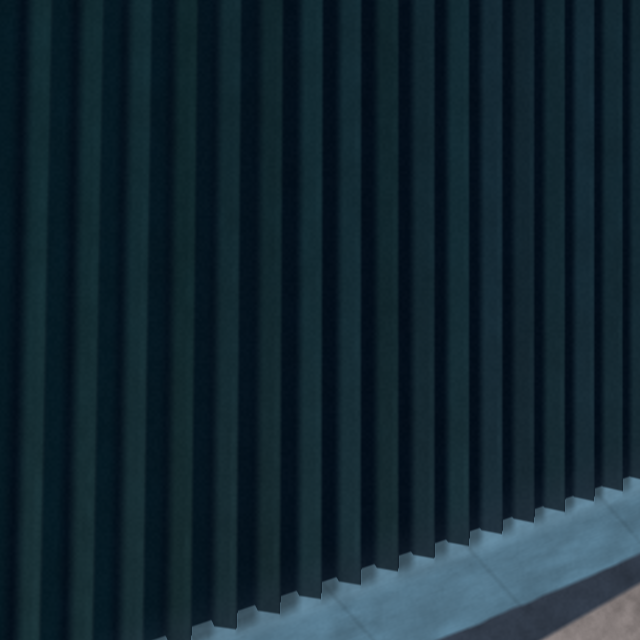
Write a WebGL 1 fragment shader that draws this texture.

```glsl
precision highp float;
// Dark teal corrugated metal wall receding to the right above a blue ledge and pavement.
uniform vec2 u_resolution;

const float FIRST_EDGE = 0.067;   // right edge of rib zero
const float RIB_PITCH = 0.0846;   // rib spacing at the left
const float SHRINK = 0.0265;      // perspective narrowing per rib

const vec3 GROOVE = vec3(0.012, 0.055, 0.100);
const vec3 RIB_TEAL = vec3(0.062, 0.158, 0.178);
const vec3 RIB_BLUE = vec3(0.078, 0.150, 0.195);
const vec3 RIB_FOOT = vec3(0.150, 0.195, 0.250);
const vec3 FLANGE = vec3(0.025, 0.115, 0.150);
const vec3 LEDGE = vec3(0.330, 0.465, 0.545);
const vec3 CURB = vec3(0.190, 0.225, 0.275);
const vec3 PAVEMENT = vec3(0.500, 0.470, 0.465);

float hash(vec2 p) {
  p = fract(p * vec2(0.1031, 0.1137));
  p += dot(p, p.yx + 33.33);
  return fract((p.x + p.y) * p.x * 43.7);
}

float noise(vec2 p) {
  vec2 i = floor(p);
  vec2 f = fract(p);
  f = f * f * (3.0 - 2.0 * f);
  return mix(mix(hash(i), hash(i + vec2(1.0, 0.0)), f.x),
             mix(hash(i + vec2(0.0, 1.0)), hash(i + vec2(1.0)), f.x), f.y);
}

float fbm(vec2 p) {
  float sum = 0.0;
  float gain = 0.5;
  for (int i = 0; i < 4; i++) {
    sum += gain * noise(p);
    p = p * 2.03 + 17.1;
    gain *= 0.5;
  }
  return sum;
}

// Rib number at a horizontal position, and the inverse mapping.
float ribIndex(float x) {
  float d = x - FIRST_EDGE;
  return d / (RIB_PITCH - SHRINK * d);
}

float ribEdge(float n) {
  return FIRST_EDGE + RIB_PITCH * n / (1.0 + SHRINK * n);
}

// Height of the wall foot along the ledge.
float wallFoot(float x) {
  return 0.359 * x - 0.118;
}

// Lit face: gradual on its left, crisp on its right, wider with distance.
float ribMask(float f, float x) {
  float start = mix(0.56, 0.24, x);
  return smoothstep(start - 0.16, start + 0.14, f) * (1.0 - smoothstep(0.90, 1.0, f));
}

vec3 wallColor(vec2 uv, float n, float rib) {
  float f = fract(n);
  float id = floor(n) + 40.0;
  float tint = hash(vec2(id, 7.0));
  vec3 face = mix(RIB_TEAL, RIB_BLUE, clamp(uv.x * 0.8 + 0.4 * (tint - 0.5), 0.0, 1.0));
  face *= 0.92 + 0.16 * hash(vec2(id, 3.0));
  face += vec3(0.024, 0.016, 0.012) * (1.0 - smoothstep(0.05, 0.75, uv.y));

  // Dim return face, visible only on the nearer ribs
  float flange = max(1.0 - smoothstep(0.18, 0.46, f), smoothstep(0.90, 1.0, f));
  flange *= 1.0 - smoothstep(0.08, 0.58, uv.x);
  vec3 color = mix(mix(GROOVE, FLANGE, flange * 0.8), face, rib);

  // Narrow worn glint beside the crisp edge
  float glint = smoothstep(0.74, 0.84, f) * (1.0 - smoothstep(0.86, 0.94, f));
  float wear = noise(vec2(id * 3.7, uv.y * 35.0));
  color += vec3(0.018, 0.026, 0.026) * glint * wear * (1.0 - 0.5 * uv.y);

  // Greyer feet where light bounces up from the ledge
  float height = uv.y - wallFoot(uv.x);
  float bounce = 1.0 - smoothstep(0.0, 0.09, height);
  return mix(color, RIB_FOOT, bounce * mix(0.30, 0.50, rib));
}

vec3 ledgeColor(vec2 uv) {
  vec2 along = vec2(uv.x + 0.4 * uv.y, uv.y - 0.4 * uv.x);
  vec3 color = LEDGE * (0.86 + 0.28 * fbm(along * vec2(14.0, 45.0)));
  float depth = wallFoot(uv.x) - uv.y;
  color += 0.045 * (1.0 - smoothstep(0.0, 0.03, depth));
  float joint = abs(fract((uv.x + 0.9 * uv.y) * 3.6 + 0.4) - 0.5);
  return color * (0.93 + 0.07 * smoothstep(0.0, 0.03, joint));
}

void main() {
  vec2 uv = gl_FragCoord.xy / u_resolution;
  float soft = max(0.0025, 1.0 / min(u_resolution.x, u_resolution.y));

  // Nearer ribs lean slightly to the right
  float lean = 0.020 * uv.y * (1.0 - smoothstep(0.0, 0.65, uv.x));
  float n = ribIndex(uv.x - lean);
  float f = fract(n);
  float rib = ribMask(f, uv.x);

  // Toothed foot: rib tips reach lower than the grooves
  float tip = wallFoot(ribEdge(floor(n) + 1.0)) + 0.010 * (1.0 - f);
  float recess = wallFoot(uv.x) + mix(0.036, 0.020, uv.x);
  float foot = mix(recess, tip, smoothstep(0.15, 0.6, rib));

  // Ground layers, front to back
  float curbTop = 0.43 * uv.x - 0.296 + 0.004 * (noise(uv * 40.0) - 0.5);
  float curbBase = 0.575 * uv.x - 0.4865;
  vec3 curb = CURB * (0.85 + 0.3 * fbm(uv * 40.0));
  vec3 pavement = PAVEMENT * (0.86 + 0.28 * fbm(uv * 60.0));
  vec3 color = mix(pavement, curb, smoothstep(-0.006, 0.006, uv.y - curbBase));
  color = mix(color, ledgeColor(uv), smoothstep(-0.005, 0.005, uv.y - curbTop));
  color *= 1.0 - 0.35 * (1.0 - rib) * smoothstep(-0.012, 0.015, uv.y - wallFoot(uv.x));
  color = mix(color, wallColor(uv, n, rib), smoothstep(-soft, soft, uv.y - foot));

  // Faint mottling and grain
  color *= 0.92 + 0.16 * fbm(uv * vec2(30.0, 18.0));
  color += 0.014 * (noise(uv * 230.0) - 0.5);
  gl_FragColor = vec4(clamp(color, 0.0, 1.0), 1.0);
}
```
